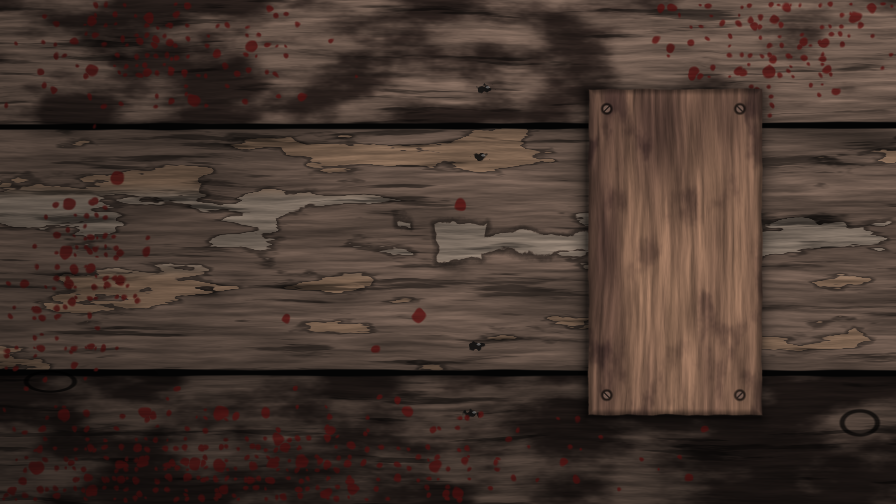
This texture is drawn by a WebGL 1 fragment shader. Its source:

```glsl
precision highp float;
// Weathered planks with flaking paint, red spatter and a screwed-on upright board.
uniform vec2 u_resolution;
#define GAP_TOP 0.748
#define GAP_LOW 0.261
#define BOARD_CENTER vec2(1.340, 0.500)
#define BOARD_HALF vec2(0.172, 0.323)
#define DARK_WOOD vec3(0.145, 0.110, 0.097)
#define MID_WOOD vec3(0.335, 0.275, 0.240)
#define PALE_PAINT vec3(0.465, 0.415, 0.370)
#define TAN_WOOD vec3(0.440, 0.350, 0.280)
#define BOARD_LIGHT vec3(0.620, 0.475, 0.375)
#define BOARD_DARK vec3(0.225, 0.160, 0.145)
#define BLOOD vec3(0.300, 0.065, 0.060)
#define GRAIN 0.75

float hash(vec2 p) {
  vec3 q = fract(p.xyx * vec3(0.1031, 0.1030, 0.0973));
  q += dot(q, q.yzx + 33.33);
  return fract((q.x + q.y) * q.z);
}
float noise(vec2 p) {
  vec2 i = floor(p), f = fract(p);
  f *= f * (3.0 - 2.0 * f);
  return mix(mix(hash(i), hash(i + vec2(1, 0)), f.x),
             mix(hash(i + vec2(0, 1)), hash(i + vec2(1, 1)), f.x), f.y);
}
float fbm(vec2 p) {
  float sum = 0.0, amp = 0.5;
  for (int i = 0; i < 5; i++) {
    sum += amp * noise(p);
    p = p * 2.03 + 17.3;
    amp *= 0.5;
  }
  return sum;
}
float blob(vec2 p, float x, float y, float rx, float ry) {
  vec2 d = (p - vec2(x, y)) / vec2(rx, ry);
  return exp(-dot(d, d));
}
float box(vec2 p, vec2 halfSize) {
  vec2 d = abs(p) - halfSize;
  return length(max(d, 0.0)) + min(max(d.x, d.y), 0.0);
}

// Positive where paint remains on the middle plank
float paintField(vec2 p) {
  float keep = blob(p, 0.08, 0.585, 0.24, 0.032) + 0.8 * blob(p, 0.28, 0.665, 0.4, 0.06)
    + 0.9 * blob(p, 0.86, 0.705, 0.2, 0.025) + 0.9 * blob(p, 0.34, 0.434, 0.42, 0.025)
    + 0.6 * blob(p, 0.42, 0.515, 0.13, 0.025) + 1.1 * blob(p, 1.69, 0.545, 0.17, 0.045);
  float field = fbm(p * vec2(6, 25) + 4.0) - 0.7 + 0.25 * keep;
  vec2 q = p + 0.035 * (vec2(fbm(p * 22.0), fbm(p * 25.0 + 40.0)) - 0.48);
  float flake = min(box(q - vec2(0.915, 0.522), vec2(0.05, 0.034)),
                    box(q - vec2(1.08, 0.518), vec2(0.13, 0.017)));
  flake = min(flake, box(q - vec2(0.8, 0.562), vec2(0.015, 0.006)));
  return max(field, -flake * 5.0);
}

// Red drops, thicker in a few clusters
float spatter(vec2 p, float px) {
  vec2 q = p + 0.006 * (vec2(noise(p * 70.0), noise(p * 70.0 + 9.0)) - 0.5);
  float d = min(length(q - vec2(0.833, 0.374)) - 0.013, length(q - vec2(0.745, 0.307)) - 0.008);
  float cell = 0.052;
  for (int i = 0; i < 3; i++) {
    vec2 id = floor(q / cell);
    vec2 c = (id + 0.35 + 0.3 * vec2(hash(id + 3.0), hash(id + 71.0))) * cell;
    float density = 0.55 * blob(c, 0.32, 0.9, 0.22, 0.09) + 0.6 * blob(c, 1.57, 0.94, 0.19, 0.1)
      + 0.6 * blob(c, 0.18, 0.5, 0.08, 0.1) + 0.7 * blob(c, 0.4, 0.06, 0.55, 0.1)
      + 0.35 * blob(c, 0.08, 0.33, 0.12, 0.07);
    if (hash(id + 11.0) < density) d = min(d, length(q - c) - cell * mix(0.1, 0.27, hash(id + 29.0)));
    cell *= 0.62;
  }
  return 1.0 - smoothstep(-px, px * 1.5, d);
}

vec3 planks(vec2 p, float px) {
  float top = smoothstep(-px, px, p.y - GAP_TOP), low = smoothstep(-px, px, GAP_LOW - p.y);
  float outer = top + low;
  vec2 w = p + vec2(0, 0.022 * fbm(p * vec2(3.5, 7)) + top * 3.1 + low * 5.7);
  float fine = fbm(w * vec2(9, 150)), broad = fbm(w * vec2(3.5, 22)), wear = fbm(w * vec2(7, 18) + 31.0);
  vec3 col = MID_WOOD * (0.74 + 0.55 * broad);
  float rough = smoothstep(0.34, 0.68, wear + 0.25 * (broad - 0.5)
    + 0.16 * blob(p, 1.5, 0.92, 0.42, 0.18) + 0.09 * blob(p, 0.08, 0.9, 0.25, 0.06));
  col = mix(col, mix(DARK_WOOD, MID_WOOD * 1.18, rough) * (1.0 - 0.28 * low), outer);
  // Paint with a thin dark rim
  float paint = paintField(p);
  float cover = (1.0 - outer) * smoothstep(-0.006, 0.012, paint);
  float pale = smoothstep(0.44, 0.49, p.y) * (1.0 - smoothstep(0.6, 0.64, p.y));
  col *= 1.0 - 0.4 * (1.0 - outer) * smoothstep(-0.07, -0.005, paint) * (1.0 - cover);
  col = mix(col, mix(TAN_WOOD, PALE_PAINT, pale) * (0.85 + 0.25 * broad), cover * 0.88);
  // Stains and grain
  float stain = blob(p, 0.45, 0.425, 0.22, 0.025) + 0.8 * blob(p, 0.91, 0.46, 0.05, 0.035)
    + blob(p, 1.6, 0.53, 0.06, 0.05) + 0.8 * blob(p, 1.72, 0.72, 0.14, 0.025);
  col *= 1.0 - 0.55 * stain * (1.0 - cover) * smoothstep(0.3, 0.65, wear);
  col *= 1.0 + GRAIN * (fine - 0.48);
  col *= 1.0 - 0.45 * smoothstep(0.6, 0.75, fbm(w * vec2(5, 75) + 80.0));
  // Gaps, knots and nail holes
  float gap = min(abs(p.y - GAP_TOP - 0.002 * p.x), abs(p.y - GAP_LOW + 0.001 * p.x));
  gap += 0.003 * (noise(p * vec2(12, 1)) - 0.5);
  col *= 1.0 - 0.35 * exp(-gap * 75.0);
  col = mix(col, vec3(0.016), 1.0 - smoothstep(0.004, 0.004 + 2.0 * px, gap));
  float knot = min(abs(length((p - vec2(1.706, 0.161)) * vec2(1, 1.47)) - 0.035),
                   abs(length((p - vec2(0.1, 0.243)) * vec2(1, 2.4)) - 0.048));
  col *= 1.0 - 0.7 * (1.0 - smoothstep(0.002, 0.008, knot));
  for (int i = 0; i < 4; i++) {
    float k = float(i);
    vec2 d = (p - vec2(0.963 - 0.009 * k, 0.824 - 0.135 * mod(k, 2.0) - 0.51 * step(1.5, k))) / vec2(0.016, 0.009);
    float r = length(d) + 0.9 * (noise(p * 180.0) - 0.5);
    col = mix(col, vec3(0.04), 0.85 * (1.0 - smoothstep(0.6, 1.0, r)));
    col += 0.25 * (1.0 - smoothstep(0.15, 0.35, length(d - 0.3)));
  }
  return mix(col, BLOOD * (0.75 + 0.5 * fine), 0.82 * spatter(p, px));
}

vec3 uprightBoard(vec2 q, float px) {
  vec2 w = q + vec2(0.02 * fbm(q * vec2(8, 3)), 0);
  float tone = fbm(w * vec2(24, 4) + 50.0);
  float light = 0.245 + 0.65 * tone + 0.28 * blob(q, -0.04, -0.11, 0.05, 0.2)
    + 0.14 * blob(q, 0.11, -0.04, 0.08, 0.22) - 0.3 * blob(q, -0.05, 0.26, 0.1, 0.11)
    - 0.22 * blob(q, -0.15, -0.03, 0.05, 0.32) - 0.16 * blob(q, 0.12, 0.28, 0.1, 0.08)
    - 0.32 * smoothstep(0.5, 0.72, fbm(q * vec2(17, 10) + 23.0));
  vec3 col = mix(BOARD_DARK, BOARD_LIGHT, clamp(light, 0.0, 1.0));
  col *= 1.0 + GRAIN * (fbm(w * vec2(130, 9) + 7.0) - 0.48);
  col *= 0.62 + 0.38 * smoothstep(0.0, 0.014, -box(q, BOARD_HALF));
  // Corner screws
  vec2 s = vec2(abs(q.x + 0.004) - 0.132, abs(q.y) - 0.284);
  float r = length(s);
  col *= 1.0 - 0.65 * (1.0 - smoothstep(0.009, 0.014, r));
  vec3 metal = vec3(0.42, 0.33, 0.29) * (0.4 + 0.6 * smoothstep(0.001, 0.003, abs(s.x + s.y)));
  return mix(col, metal, 1.0 - smoothstep(0.007 - px, 0.007 + px, r));
}

void main() {
  float px = 1.0 / u_resolution.y;
  vec2 p = gl_FragCoord.xy * px, q = p - BOARD_CENTER;
  vec3 col = planks(p, px);
  col *= mix(0.78, 1.06, smoothstep(0.0, 0.85, p.x)) * mix(0.82, 1.0, smoothstep(0.0, 0.3, p.y));
  // Soft shadow, then the board
  col *= 1.0 - 0.55 * exp(-max(box(q + 0.005, BOARD_HALF), 0.0) * 70.0);
  float edge = box(q, BOARD_HALF) + 0.005 * (fbm(p * 28.0) - 0.5);
  col = mix(col, uprightBoard(q, px), 1.0 - smoothstep(-px, px, edge));
  gl_FragColor = vec4(clamp(col, 0.0, 1.0), 1.0);
}
```
